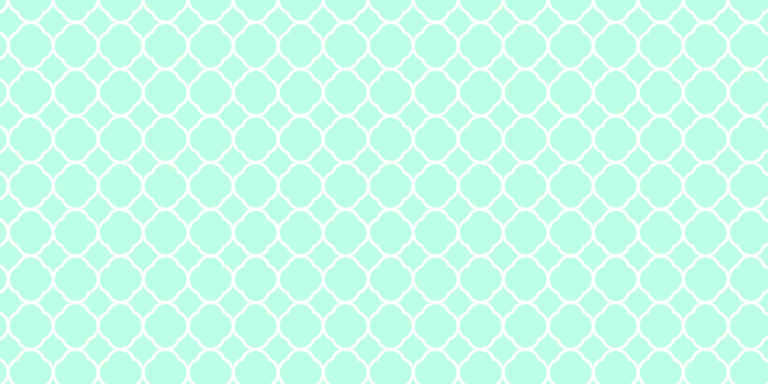
A Shadertoy shader for this pattern:

```glsl
// Layout, in canvas heights
const vec2 CELL = vec2(0.1172, 0.1216);
const vec2 ORIGIN = vec2(1.0175, 0.5160);

// Quatrefoil, in cells
const float LOBE_OFFSET = 0.188;
const float LOBE_RADIUS = 0.309;
const float LINE_HALF_WIDTH = 0.034;

// Colours
const vec3 MINT = vec3(0.738, 1.0, 0.91);
const vec3 WHITE = vec3(0.995, 1.0, 0.992);
const vec3 WARM_TINT = vec3(0.03, 0.0, -0.045);
const vec3 SEAM = vec3(0.76, 1.0, 0.97);

// Wear
const float SPOT_CHANCE = 0.4;
const float SPOT_RADIUS = 0.13;
const float SEAM_HALF_WIDTH = 0.0016;
const float SEAM_STRENGTH = 0.3;

vec3 hash32(vec2 p) {
    vec3 h = fract(p.xyx * vec3(0.1031, 0.1030, 0.0973));
    h += dot(h, h.yxz + 33.33);
    return fract((h.xxy + h.yzz) * h.zyx);
}

// Signed distance to four overlapping discs
float quatrefoil(vec2 p) {
    p = abs(p);
    if (p.y > p.x) p = p.yx;
    return length(p - vec2(LOBE_OFFSET, 0.0)) - LOBE_RADIUS;
}

// Soft discoloured spot somewhere along the outline of some cells
float warmSpot(vec2 local, vec2 id) {
    vec3 rnd = hash32(id + 40.0);
    float angle = 6.28319 * rnd.x;
    vec2 centre = 0.42 * vec2(cos(angle), sin(angle));
    float spot = 1.0 - smoothstep(0.0, SPOT_RADIUS, length(local - centre));
    return spot * step(rnd.y, SPOT_CHANCE) * (0.5 + 0.5 * rnd.z);
}

void mainImage(out vec4 fragColor, in vec2 fragCoord) {
    vec2 p = fragCoord / iResolution.y;
    float pixel = 1.0 / iResolution.y;

    // Repeat
    vec2 grid = (p - ORIGIN) / CELL + 0.5;
    vec2 id = floor(grid);
    vec2 local = fract(grid) - 0.5;

    // Faint seams through the middle
    vec2 fromSeam = abs(p - ORIGIN);
    float seam = 1.0 - smoothstep(SEAM_HALF_WIDTH - 0.5 * pixel,
                                  SEAM_HALF_WIDTH + 0.5 * pixel,
                                  min(fromSeam.x, fromSeam.y));
    vec3 colour = mix(MINT, SEAM, SEAM_STRENGTH * seam);

    // Outline
    float edge = (abs(quatrefoil(local)) - LINE_HALF_WIDTH) * CELL.x;
    float line = 1.0 - smoothstep(-0.75 * pixel, 0.75 * pixel, edge);
    colour = mix(colour, WHITE, line);

    colour += WARM_TINT * warmSpot(local, id);
    fragColor = vec4(clamp(colour, 0.0, 1.0), 1.0);
}
```
